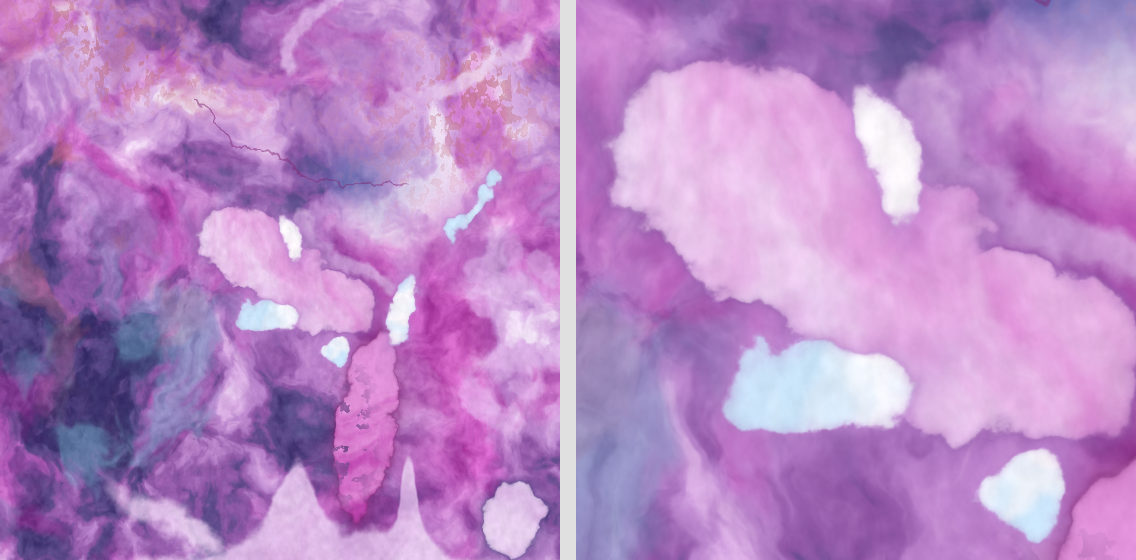
Left, the full canvas; right, a detail of the centre.
Give the GLSL for this background, as a WebGL 2 fragment shader.

```glsl
#version 300 es
precision highp float;
// Poured-ink abstract: warped noise gives clouded violet washes, soft ellipses
// bias them light or dark, and ragged pools with dark rims lie on top.
uniform vec2 u_resolution;
out vec4 fragColor;

const vec3 NIGHT = vec3(.23, .19, .42), INDIGO = vec3(.35, .28, .53);
const vec3 PLUM = vec3(.57, .35, .66), ORCHID = vec3(.73, .52, .80);
const vec3 LILAC = vec3(.85, .68, .89), PALE = vec3(.95, .89, .97);
const vec3 MAGENTA = vec3(.76, .27, .70), PINK = vec3(.90, .58, .86);
const vec3 TEAL = vec3(.42, .62, .74), BLUE = vec3(.36, .40, .67);
const vec3 AMBER = vec3(.70, .39, .44), WINE = vec3(.50, .16, .46);

float hash(vec2 p) { return fract(sin(dot(p, vec2(127.1, 311.7))) * 43758.5); }

float noise(vec2 p) {
  vec2 i = floor(p), f = fract(p), s = vec2(1, 0);
  f = f * f * (3. - 2. * f);
  return mix(mix(hash(i), hash(i + s), f.x), mix(hash(i + s.yx), hash(i + 1.), f.x), f.y);
}

float fbm(vec2 p) {
  float sum = 0., gain = .5;
  for (int i = 0; i < 5; i++) {
    sum += gain * noise(p);
    p = mat2(1.6, 1.2, -1.2, 1.6) * p + 3.7;
    gain *= .5;
  }
  return sum / .97;
}

vec2 warp(vec2 p) { return vec2(fbm(p), fbm(p + 17.3)) - .5; }

// Ellipses hold centre and radii: normalised radius, soft weight, signed distance
float radial(vec2 p, vec4 shape, float turn) {
  float c = cos(turn), s = sin(turn);
  return length(mat2(c, -s, s, c) * (p - shape.xy) / shape.zw);
}
float glow(vec2 p, vec4 shape, float turn) {
  float k = radial(p, shape, turn);
  return exp(-k * k);
}
float ellipse(vec2 p, vec4 shape, float turn) {
  return (radial(p, shape, turn) - 1.) * min(shape.z, shape.w);
}

// Distance to an arc that spans an angle either side of its middle direction
float arc(vec2 p, vec2 centre, float radius, float middle, float span) {
  vec2 v = p - centre;
  float a = mod(atan(v.y, v.x) - middle + 3.1416, 6.2832) - 3.1416;
  a = clamp(a, -span, span) + middle;
  return length(v - radius * vec2(cos(a), sin(a)));
}

vec3 ramp(float t) {
  vec3 c = mix(NIGHT, INDIGO, smoothstep(.05, .24, t));
  c = mix(c, PLUM, smoothstep(.24, .42, t));
  c = mix(c, ORCHID, smoothstep(.40, .58, t));
  c = mix(c, LILAC, smoothstep(.58, .76, t));
  return mix(c, PALE, smoothstep(.76, .95, t));
}

// Opaque pool with a bled halo and a thin rim
vec3 pool(vec3 base, vec3 fill, vec3 rim, float d, float blur) {
  vec3 c = mix(base, rim, .45 * exp(-max(d, 0.) / .014));
  c = mix(c, fill, .95 * smoothstep(-blur, blur, -d));
  return mix(c, rim, .55 * exp(-abs(d) / .0025));
}

void main() {
  vec2 p = gl_FragCoord.xy / u_resolution;
  float blur = max(1. / u_resolution.y, .0015);
  vec2 q = p + .28 * warp(p * 4.);
  vec2 e = p + .07 * warp(p * 9.) + .025 * warp(p * 42.);
  float cloud = fbm(q * 5. + 2. * warp(q * 6.)) - .5;
  float mottle = fbm(q * 20. + 2. * warp(p * 14.)) - .5;
  float grain = fbm(p * vec2(110, 80)) - .5;

  // Lightness of the washes
  float deep = glow(q, vec4(.20, .30, .36, .32), -.5);
  float corners = glow(q, vec4(.22, .93, .25, .10), -.4) + glow(q, vec4(.85, .86, .20, .13), .5);
  float light = .57 + .9 * cloud + (.5 + .5 * deep) * mottle + .18 * corners - .31 * deep;
  light += .16 * glow(q, vec4(.95, .42, .13, .22), 0.);
  light += .36 * glow(q, vec4(.39, .82, .11, .035), -1.);
  light += .16 * glow(q, vec4(.70, .80, .12, .06), -1.);
  light -= .24 * glow(q, vec4(.48, .94, .06, .12), .3);
  light -= .16 * glow(q, vec4(.46, .68, .28, .06), -.4);
  light -= .24 * glow(q, vec4(.55, .32, .09, .14), 0.);
  light -= .25 * glow(q, vec4(.96, .14, .10, .13), 0.);
  vec3 col = ramp(light);

  // Coloured glazes
  float blush = .75 * glow(q, vec4(.78, .23, .11, .22), 0.) + .8 * glow(q, vec4(.78, .52, .15, .08), .9);
  blush += .5 * smoothstep(.5, .68, fbm(q * 7. + 9.)) + .4 * glow(q, vec4(.30, .58, .16, .07), -.6);
  col = mix(col, MAGENTA + .5 * mottle, min(blush, .85));
  col = mix(col, BLUE, .8 * glow(q, vec4(.63, .71, .07, .045), -.3));
  col = mix(col, TEAL, .6 * deep * smoothstep(.53, .68, fbm(q * 8. + 31.)));
  float rust = smoothstep(.56, .7, fbm(q * 10. + 53.)) * glow(p, vec4(.15, .65, .2, .3), 0.);
  rust += min(corners, 1.) * smoothstep(.02, .12, grain + .4 * mottle);
  col = mix(col, AMBER, .55 * min(rust, 1.));

  // Pale ribbons and feathered blooms
  float ribbon = min(arc(e, vec2(.62, .89), .11, 2.5, .75), arc(e, vec2(.74, .70), .22, 4., .45));
  ribbon = min(ribbon, arc(e, vec2(.72, 1.08), .25, 5.2, .5));
  col = mix(col, mix(LILAC, PALE, .4 + 2. * mottle), .75 * smoothstep(-.02, -.006, -ribbon));
  vec2 feather = e + .02 * warp(p * 60.);
  for (float i = 0.; i < 14.; i++) {
    vec2 centre = vec2(.83 + .18 * hash(vec2(i, 4)), .22 + .36 * hash(vec2(i, 11)));
    float d = length(feather - centre) - .018 - .022 * hash(vec2(i, 6));
    col = mix(col, LILAC + .25 * cloud, .55 * smoothstep(-.004, .012, -d));
  }

  // Pink pools
  float heart = min(ellipse(e, vec4(.47, .55, .12, .065), -.35), ellipse(e, vec4(.56, .475, .10, .05), -.5));
  col = pool(col, mix(PINK, PALE, clamp(.35 + 1.6 * cloud + mottle, 0., 1.)), PLUM, heart, blur);
  vec3 fall = mix(MAGENTA, PINK, smoothstep(.05, .3, p.y + .3 * mottle));
  col = pool(col, fall, WINE, ellipse(e, vec4(.66, .24, .05, .17), -.12), blur);
  float specks = smoothstep(.6, .64, fbm(p * 55.)) * glow(p, vec4(.62, .22, .04, .1), 0.);
  col = mix(col, PLUM * .85, specks);

  // White openings
  float white = min(ellipse(e, vec4(.49, .455, .045, .024), 0.), ellipse(e, vec4(.52, .59, .04, .016), -.9));
  white = min(white, ellipse(e, vec4(.715, .44, .026, .065), -.1));
  white = min(white, ellipse(e, vec4(.60, .37, .028, .03), 0.));
  for (float k = 0.; k < 4.; k++)
    white = min(white, ellipse(e, vec4(.815 + .024 * k, .59 + .03 * k, .036 - .006 * k, .013), 1.15 - .2 * k));
  col = pool(col, mix(vec3(.99), TEAL + .25, .6 * smoothstep(0., .2, cloud)), ORCHID, white, blur);

  // Milky flow along the foot, and a dark-rimmed pool beside it
  float crest = .13 * glow(p, vec4(.53, p.y, .04, 1), 0.) + .12 * glow(p, vec4(.73, p.y, .02, 1), 0.);
  crest += .05 * smoothstep(.36, .48, p.x) * smoothstep(-.82, -.75, -p.x);
  float foot = min(e.y - crest, ellipse(e, vec4(.31, .06, .11, .025), -.6));
  vec3 milk = mix(LILAC, PALE, clamp(.5 + 2. * cloud, 0., 1.));
  col = mix(col, milk, .85 * smoothstep(-.012, .012, -foot));
  col = pool(col, milk, INDIGO, ellipse(e, vec4(.915, .08, .05, .065), -.3), blur);

  // Hairline crack and fine paper tooth
  float crack = arc(e, vec2(.68, 1.1), .44, 4.35, .5);
  col = mix(col, WINE, .5 * smoothstep(-.0025, -.0005, -crack));
  fragColor = vec4(clamp(col + .1 * grain, 0., 1.), 1);
}
```
